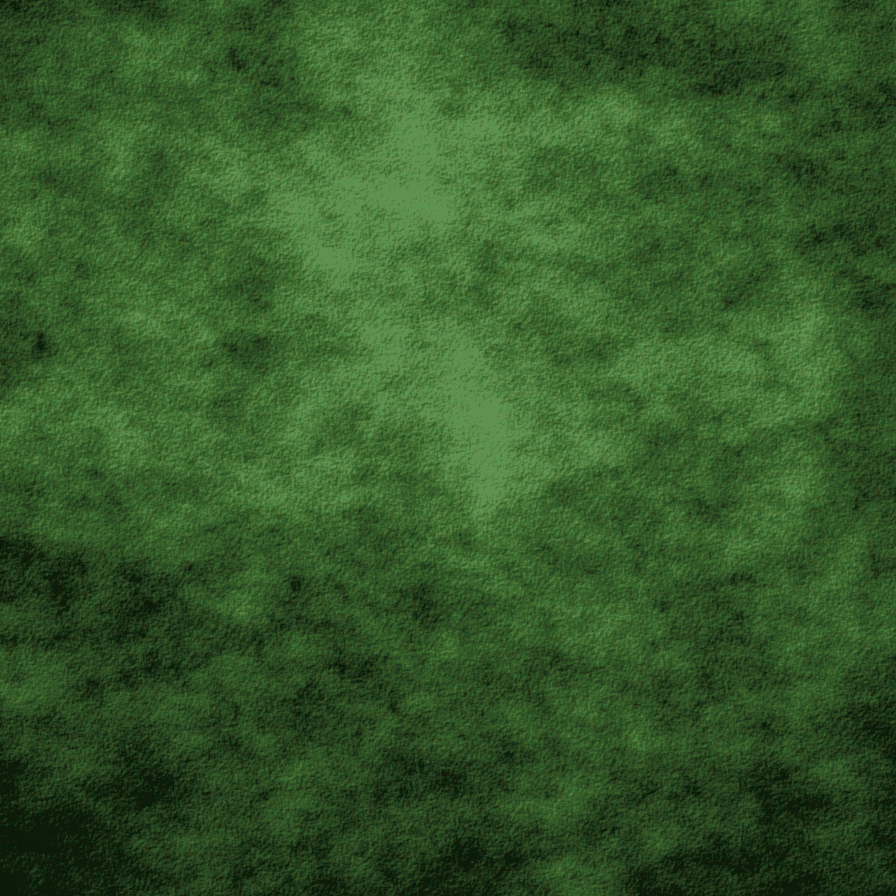
A WebGL 2 fragment shader for this texture:

```glsl
#version 300 es
precision highp float;
// Worn green felt: uneven light fading to dark edges, ragged stains with
// pitted dark parts and a fine nap. The layers add up to one tone value,
// which is then looked up in a ramp of greens.

uniform vec2 u_resolution;
out vec4 fragColor;

const float TAU = 6.2831853;
const mat2 TURN = mat2(0.8, 0.6, -0.6, 0.8);

// Dark to light greens, one per unit of tone
const vec3 GREENS[6] = vec3[6](
  vec3(0.09, 0.17, 0.07),
  vec3(0.14, 0.24, 0.11),
  vec3(0.18, 0.31, 0.14),
  vec3(0.21, 0.37, 0.16),
  vec3(0.26, 0.44, 0.20),
  vec3(0.32, 0.51, 0.26));

// Integer hash of a lattice cell, 0 to 1
float hash(ivec2 cell) {
  uvec2 q = uvec2(cell) * uvec2(1597u, 3813u);
  uint h = (q.x ^ (q.y << 7)) * 747797u + q.y * 28917u;
  h = (h ^ (h >> 15)) * 732445u;
  h = (h ^ (h >> 13)) * 40503u;
  h ^= h >> 16;
  return float(h & 65535u) / 65536.0;
}

// Slope of a random unit gradient at a lattice corner
float cornerSlope(ivec2 cell, vec2 offset) {
  float angle = TAU * hash(cell);
  return dot(vec2(cos(angle), sin(angle)), offset);
}

float gradientNoise(vec2 p) {
  vec2 base = floor(p);
  vec2 f = p - base;
  ivec2 cell = ivec2(base);
  vec2 w = f * f * f * (f * (f * 6.0 - 15.0) + 10.0);
  float bottom = mix(cornerSlope(cell, f),
                     cornerSlope(cell + ivec2(1, 0), f - vec2(1, 0)), w.x);
  float top = mix(cornerSlope(cell + ivec2(0, 1), f - vec2(0, 1)),
                  cornerSlope(cell + ivec2(1, 1), f - vec2(1, 1)), w.x);
  return mix(bottom, top, w.y);
}

// Layered noise, each octave turned to hide the lattice
float fbm(vec2 p, int octaves, float gain) {
  float sum = 0.0;
  float amplitude = 1.0;
  for (int i = 0; i < octaves; i++) {
    sum += amplitude * gradientNoise(p);
    p = TURN * p * 2.03 + 17.3;
    amplitude *= gain;
  }
  return sum;
}

// Height of the nap: small tufts with finer fibres on top
float napHeight(vec2 p) {
  vec2 q = TURN * p;
  return gradientNoise(q * 220.0) + 0.7 * gradientNoise(TURN * q * 390.0 + 41.7);
}

// Relief of the nap, lit along a direction
float napRelief(vec2 p, vec2 lightStep) {
  return napHeight(p + lightStep) - napHeight(p - lightStep);
}

// Falloff from a bright centre, with a dark corner and right edge
float lightFalloff(vec2 p, vec2 centre) {
  vec2 d = p - centre;
  float falloff = -dot(d * d, vec2(6.5, 8.5));
  falloff -= 0.7 * (1.0 - smoothstep(0.0, 0.25, length(p)));
  return falloff - 0.5 * smoothstep(0.88, 1.0, p.x);
}

// Small dark pits, denser where the stain is dark
float pits(vec2 p, float stain) {
  return max(fbm(p * 42.0 + 8.6, 3, 0.8), 0.0) * clamp(0.5 - stain, 0.0, 1.2);
}

// Piecewise ramp, running on a little past both ends
vec3 greenRamp(float tone) {
  float t = clamp(tone, -0.9, 5.9);
  int i = clamp(int(floor(t)), 0, 4);
  return mix(GREENS[i], GREENS[i + 1], t - float(i));
}

void main() {
  vec2 p = gl_FragCoord.xy / u_resolution;

  // Broad light and ragged stains, slightly wider than tall
  float light = lightFalloff(p, vec2(0.53, 0.64));
  float stain = fbm(p * vec2(3.0, 4.0) + vec2(5.2, 9.4), 6, 0.8);
  float tone = 4.25 + light + 2.6 * stain - 1.7 * pits(p, stain);

  // Fine nap
  tone += 1.6 * napRelief(p, vec2(-0.0008, 0.0008)) + 0.8 * napHeight(p);

  // Faint warm and cool specks
  float warmth = gradientNoise(p * 120.0 + 73.1);
  vec3 color = greenRamp(tone) + warmth * vec3(0.03, -0.01, -0.01);

  fragColor = vec4(clamp(color, 0.0, 1.0), 1.0);
}
```
